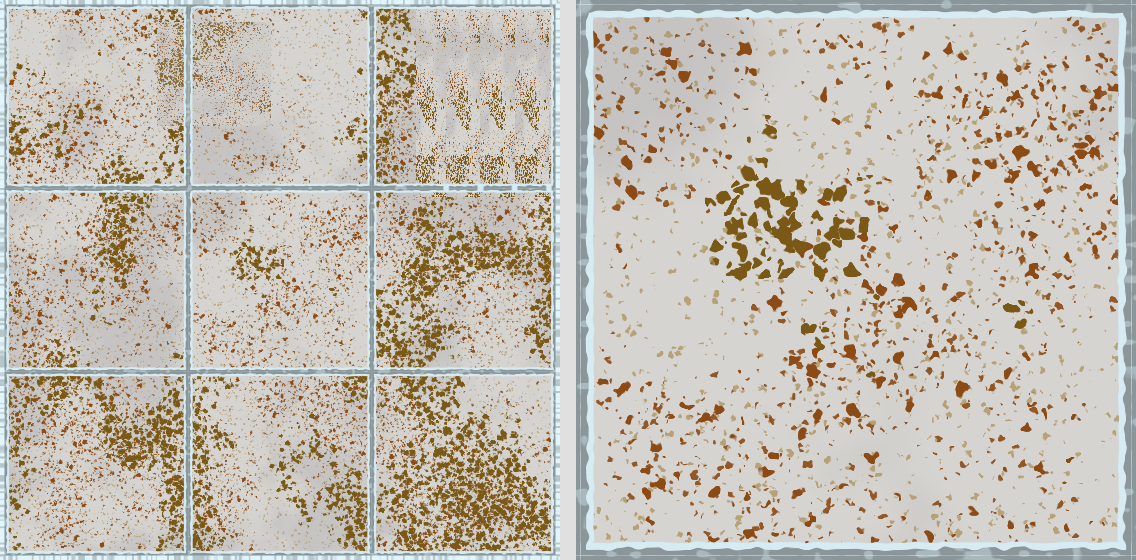
Left: the whole. Right: its middle third, enlarged.
This texture is drawn by a Shadertoy shader. Its source:

```glsl
// Three by three speckled, rust-stained stone tiles with frosted rims and grey grout.

const vec3 STONE = vec3(0.835, 0.83, 0.815);
const vec3 STAIN = vec3(0.73, 0.725, 0.73);
const vec3 TAN   = vec3(0.69, 0.58, 0.38);
const vec3 RUST  = vec3(0.55, 0.29, 0.08);
const vec3 OCHRE = vec3(0.48, 0.35, 0.09);
const vec3 PIT   = vec3(0.03);
const vec3 FROST = vec3(0.84, 0.92, 0.95);
const vec3 GROUT = vec3(0.54, 0.59, 0.60);

const float TILES = 3.0;
const float MARGIN = 0.008;
const float COLUMN = 0.0612;      // width of the narrow repeated columns
const float COLUMN_START = 0.7355;

vec3 hash3(vec2 p) {
    vec3 q = fract(p.xyx * vec3(0.1031, 0.1030, 0.0973));
    q += dot(q, q.yxz + 33.33);
    return fract((q.xxy + q.yzz) * q.zyx);
}

float noise(vec2 p) {
    vec2 i = floor(p), f = fract(p);
    f = f * f * (3.0 - 2.0 * f);
    return mix(mix(hash3(i).x, hash3(i + vec2(1, 0)).x, f.x),
               mix(hash3(i + vec2(0, 1)).x, hash3(i + vec2(1, 1)).x, f.x), f.y);
}

float fbm(vec2 p) {
    float sum = 0.0, amp = 0.533;
    for (int i = 0; i < 4; i++) {
        sum += amp * noise(p);
        p = mat2(1.6, 1.2, -1.2, 1.6) * p + 7.3;
        amp *= 0.5;
    }
    return sum;
}

// Ragged random dots; density is the chance that a cell holds one.
float specks(vec2 p, float cells, float density, vec2 radii, float seed) {
    vec2 q = p * cells + seed;
    q += 0.6 * (vec2(noise(q * 2.3), noise(q * 2.3 + 51.0)) - 0.5);
    vec2 base = floor(q);
    float blur = 0.7 * cells / iResolution.y, dist = 4.0;
    for (int y = -1; y <= 1; y++)
    for (int x = -1; x <= 1; x++) {
        vec2 cell = base + vec2(x, y);
        vec3 h = hash3(cell + seed);
        float chance = hash3(cell + seed + 91.0).x;
        float present = clamp((density - chance) * 10.0, 0.0, 1.0);
        float radius = mix(-1.0, mix(radii.x, radii.y, h.z * h.z), present);
        dist = min(dist, length(q - cell - h.xy) - radius);
    }
    return 1.0 - smoothstep(-blur, blur, dist);
}

float box(vec2 p, vec2 lo, vec2 hi) {
    vec2 inside = step(lo, p) * step(p, hi);
    return inside.x * inside.y;
}

// Stone with stains, fine grain, rust, ochre clusters and pits.
vec3 stone(vec2 p, float wear) {
    float cloud = fbm(p * 8.0 + 40.0);
    float rusty = 0.08 + 0.55 * smoothstep(0.25, 0.75, fbm(p * 10.0 + 13.0));
    float cluster = smoothstep(0.48, 0.76, fbm(p * 9.0 + 3.0) + 0.25 * (wear - 0.6));
    vec3 col = mix(STONE, STAIN, 0.6 * smoothstep(0.45, 0.75, cloud));
    col = mix(col, TAN, 0.8 * specks(p, 210.0, 0.33, vec2(0.12, 0.42), 11.0));
    col = mix(col, RUST, 0.9 * specks(p, 190.0, rusty * 0.8, vec2(0.15, 0.42), 37.0));
    col = mix(col, RUST, specks(p, 115.0, rusty * 0.75, vec2(0.12, 0.46), 71.0));
    col = mix(col, OCHRE, specks(p, 130.0, 0.04 + cluster, vec2(0.25, 0.75), 5.0));
    return mix(col, PIT, specks(p, 60.0, 0.075, vec2(0.06, 0.17), 23.0));
}

void mainImage(out vec4 fragColor, in vec2 fragCoord) {
    vec2 p = fragCoord / iResolution.xy;
    vec2 grid = (p - MARGIN) * TILES / (1.0 - 2.0 * MARGIN);
    vec2 tile = clamp(floor(grid), 0.0, TILES - 1.0);
    vec2 local = abs(grid - tile - 0.5);
    float edge = max(local.x, local.y);
    float aa = 2.0 / iResolution.y;

    // Wear per tile: columns run left to right, entries bottom to top
    mat3 wearMap = mat3(0.9, 0.65, 0.95,  0.85, 0.12, 0.3,  0.8, 0.75, 0.5);
    float wear = wearMap[int(tile.x)][int(tile.y)];

    // Two areas carry the stone pattern at a reduced scale
    float finePatch = box(p, vec2(0.28, 0.775), vec2(0.484, 0.96));
    float columns = box(p, vec2(0.742, 0.648), vec2(0.985, 0.985));
    float along = mod(p.x - COLUMN_START, COLUMN);
    vec2 q = mix(p, p * 2.3, finePatch);
    q = mix(q, vec2(along * 3.9, p.y * 1.9) + 2.0, columns);
    vec3 col = stone(q, wear);
    col = mix(col, STAIN, 0.22 * finePatch);

    // Frosted rim, then grout with pale scratches
    float rough = 0.009 * (noise(p * 170.0) - 0.5);
    float scratch = smoothstep(0.68, 0.82, noise(p * vec2(130.0, 190.0) + 9.0));
    vec3 grout = mix(GROUT, FROST, 0.4 * scratch);
    float joint = min(along, COLUMN - along);
    grout = mix(grout, FROST, columns * (1.0 - smoothstep(0.003, 0.007, joint)));
    grout = mix(grout, STONE, 0.25 * finePatch);
    col = mix(col, FROST, smoothstep(-aa, aa, edge + 0.5 * rough - 0.476));
    col = mix(col, grout, smoothstep(-aa, aa, edge + rough - 0.488));

    // Outer margin drawn out into streaks
    float streakAxis = local.x > local.y ? p.y : p.x;
    float streak = noise(vec2(streakAxis * 240.0, 4.0));
    vec3 margin = mix(mix(GROUT, FROST, 0.55), FROST + 0.04, smoothstep(0.1, 0.6, streak));
    col = mix(col, margin, smoothstep(-aa, aa, edge - 0.5));

    fragColor = vec4(col, 1.0);
}
```
